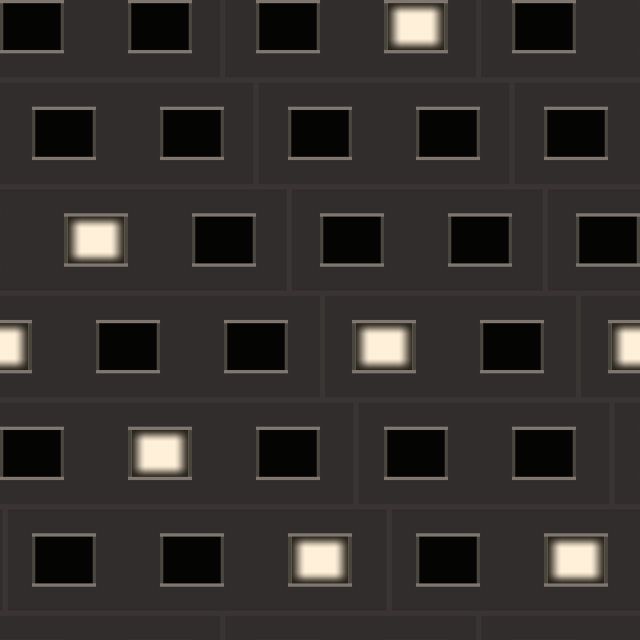
Write a three.js fragment shader that draws this pattern.

```glsl
// A dark panelled wall with staggered rows of framed windows, a few of them lit.
varying vec2 vUv;

// Coverage of a shape from its signed distance, with a soft edge.
float fill(float d) {
  return 1.0 - smoothstep(-0.001, 0.001, d);
}

// Lit windows: one on a diagonal in each even row, pairs in the later odd rows.
float isLit(float row, float column) {
  if (mod(row, 2.0) < 0.5) {
    return 1.0 - step(0.5, abs(column - mod(3.0 + row * 0.5, 4.0)));
  }
  return step(2.5, row) * step(1.5, column) * (1.0 - step(0.5, mod(column, 2.0)));
}

// Warm light, brightest in the middle and falling off towards the pane's edges.
vec3 glow(vec2 p, vec2 paneHalf) {
  vec2 inset = (1.0 - abs(p) / paneHalf) * 0.5;
  vec2 falloff = smoothstep(-0.04, 0.26, inset);
  return mix(vec3(0.14, 0.12, 0.09), vec3(1.0, 0.945, 0.85), falloff.x * falloff.y);
}

void main() {
  // Six rows counted from the top, five windows in each, shifted a quarter per row.
  float rowPosition = (1.0 - vUv.y) * 6.0 + 0.25;
  float row = mod(floor(rowPosition), 6.0);
  float columnPosition = vUv.x * 5.0 + 0.25 - 0.25 * mod(row, 4.0);
  float column = mod(floor(columnPosition), 5.0);
  vec2 p = (fract(vec2(columnPosition, rowPosition)) - 0.5) / vec2(5.0, 6.0);

  // Wall panels: a seam between rows and two upright seams along each row.
  float along = fract(vUv.x - 0.3477 - 0.0521 * row);
  float upright = min(abs(fract(along + 0.5) - 0.5), abs(along - 0.4));
  float level = 1.0 / 12.0 - abs(p.y);
  vec3 color = mix(vec3(0.195, 0.178, 0.175), vec3(0.226, 0.207, 0.201),
                   fill(min(upright, level) - 0.004));

  // Window frame: dim side posts under a paler lintel and sill.
  vec2 windowHalf = vec2(0.05, 1.0 / 24.0);
  vec2 paneHalf = windowHalf - 0.0052;
  vec2 outer = abs(p) - windowHalf;
  vec2 inner = abs(p) - paneHalf;
  float frame = fill(max(outer.x, outer.y));
  vec3 frameColor = mix(vec3(0.50, 0.47, 0.44), vec3(0.285, 0.275, 0.245), fill(inner.y));
  color = mix(color, frameColor, frame);

  // Pane: black, or glowing with a thin bright rim at its sides.
  float lit = isLit(row, column);
  vec3 light = mix(glow(p, paneHalf), vec3(0.47, 0.44, 0.39),
                   0.7 * fill(abs(inner.x + 0.0003) - 0.0007));
  vec3 pane = mix(vec3(0.015, 0.014, 0.006), light, lit);
  color = mix(color, pane, fill(max(inner.x, inner.y)));

  gl_FragColor = vec4(color, 1.0);
}
```
